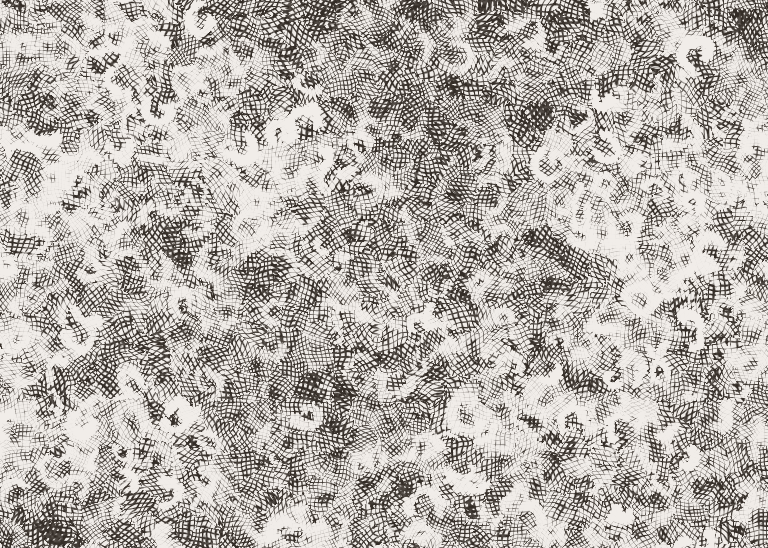
Give the GLSL for this pattern, as a WebGL 1 fragment shader.

```glsl
precision highp float;
uniform vec2 u_resolution;

// Lengths are fractions of the canvas height
const vec3 PAPER = vec3(0.945, 0.93, 0.915);
const vec3 INK = vec3(0.20, 0.172, 0.148);
const float LARGE_CELL = 0.068;    // grid of the large curls
const float SMALL_CELL = 0.049;    // grid of the small curls
const float PATCH_CELL = 0.046;    // size of one hatched patch
const float HATCH_SPACING = 0.0074;
const float HATCH_WOBBLE = 0.9;
const float MEAN_TONE = 0.47;
const float REGION_CONTRAST = 0.5;
const float PATCH_CONTRAST = 0.34;
const float CURL_SOFTNESS = 0.0055;
const float PI = 3.14159;

float hash(vec2 p) {
  vec3 q = fract(p.xyx * 0.1031);
  q += dot(q, q.yzx + 33.33);
  return fract((q.x + q.y) * q.z);
}

vec2 hash2(vec2 p) {
  return vec2(hash(p + 17.3), hash(p.yx + 71.9));
}

float noise(vec2 p) {
  vec2 i = floor(p), f = fract(p);
  f = f * f * (3.0 - 2.0 * f);
  return mix(mix(hash(i), hash(i + vec2(1, 0)), f.x),
             mix(hash(i + vec2(0, 1)), hash(i + vec2(1, 1)), f.x), f.y);
}

vec2 warp(vec2 p, float scale) {
  return vec2(noise(p * scale), noise(p * scale + 40.7)) - 0.5;
}

vec2 rotate(vec2 p, float angle) {
  float c = cos(angle), s = sin(angle);
  return vec2(c * p.x - s * p.y, s * p.x + c * p.y);
}

// Distance to the centre line of an arc, open at the bottom
float arcDistance(vec2 p, float radius, float halfAngle) {
  p.x = abs(p.x);
  vec2 tip = vec2(sin(halfAngle), cos(halfAngle));
  return tip.y * p.x > tip.x * p.y ? length(p - tip * radius)
                                   : abs(length(p) - radius);
}

// Scattered curls: x = bare paper, y = shade gathered in their hollows
vec2 curls(vec2 p, float cell, float seed) {
  vec2 base = floor(p / cell), result = vec2(0.0);
  float rough = (noise(p * 190.0) - 0.5) * 0.008;
  for (int j = -1; j <= 1; j++) {
    for (int i = -1; i <= 1; i++) {
      vec2 id = base + vec2(i, j);
      vec2 key = id + seed;
      vec2 shape = hash2(key + 5.1);
      vec2 q = p - (id + 0.5 + 0.75 * (hash2(key) - 0.5)) * cell;
      q = rotate(q, 2.0 * PI * hash(key + 29.4));
      float radius = cell * mix(0.2, 0.41, shape.x);
      float width = cell * mix(0.08, 0.15, hash(key + 53.2));
      float d = arcDistance(q, radius, mix(0.5, 2.5, shape.y)) - width + rough;
      float strength = mix(0.35, 1.05, hash(key + 83.6));
      float bare = strength * (1.0 - smoothstep(-0.003, CURL_SOFTNESS, d));
      float hollow = exp(-2.0 * dot(q, q) / (radius * radius));
      result = max(result, vec2(bare, hollow));
    }
  }
  return result;
}

// Random pair belonging to the nearest scattered patch centre
vec2 patchValue(vec2 p, float seed) {
  vec2 base = floor(p), nearest = base;
  float best = 9.0;
  for (int j = -1; j <= 1; j++) {
    for (int i = -1; i <= 1; i++) {
      vec2 id = base + vec2(i, j);
      vec2 d = id + hash2(id + seed) - p;
      if (dot(d, d) < best) { best = dot(d, d); nearest = id; }
    }
  }
  return hash2(nearest + seed + 11.7);
}

// Ink coverage of one set of pen lines
float hatch(vec2 p, float angle, float spacing, float halfWidth) {
  float u = rotate(p, angle).y / spacing + HATCH_WOBBLE * noise(p * 55.0 + angle);
  float d = abs(fract(u) - 0.5);
  float blur = 1.0 / (u_resolution.y * spacing);
  float line = clamp((halfWidth - d) / blur + 0.5, 0.0, 1.0);
  return line * smoothstep(0.0, 0.1, halfWidth);
}

void main() {
  vec2 p = gl_FragCoord.xy / u_resolution.y;

  // Broad light and dark regions
  float region = 0.6 * noise(p * 4.3 + 8.0) + 0.4 * noise(p * 11.0 + 3.0) - 0.5;

  // Curls bent out of their regular form
  vec2 bent = p + 0.022 * warp(p, 28.0);
  vec2 large = curls(bent, LARGE_CELL, 3.0);
  vec2 small = curls(bent + 7.0, SMALL_CELL, 137.0);
  float bare = max(large.x, small.x * 0.85) * clamp(0.95 - 0.9 * region, 0.0, 1.0);

  // Tone, varied from patch to patch
  vec2 cell = (p + 0.02 * warp(p, 35.0)) / PATCH_CELL;
  vec2 first = patchValue(cell, 0.0);
  vec2 second = patchValue(cell * 0.85 + 31.0, 211.0);
  float tone = MEAN_TONE + REGION_CONTRAST * region
             + PATCH_CONTRAST * (first.y + second.y - 1.0)
             + 0.24 * (max(large.y, small.y) - 0.4)
             + 0.3 * (noise(p * 85.0) - 0.5);
  tone = clamp(tone, 0.1, 1.0) * (1.0 - clamp(bare, 0.0, 1.0));

  // Crossed pen lines, with a third set in the shadows
  float angle = first.x * PI;
  float spacing = HATCH_SPACING * mix(0.85, 1.2, second.y);
  float cross = angle + mix(0.9, 1.9, second.x);
  float clear = 1.0 - hatch(p, angle, spacing, 0.37 * tone);
  clear *= 1.0 - hatch(p, cross, spacing * 1.06, 0.32 * tone);
  clear *= 1.0 - hatch(p, angle + 0.6, spacing, 0.4 * max(tone - 0.5, 0.0));

  float ink = (1.0 - clear) * mix(0.8, 1.08, noise(p * 240.0));
  gl_FragColor = vec4(mix(PAPER, INK, clamp(ink, 0.0, 1.0)), 1.0);
}
```
